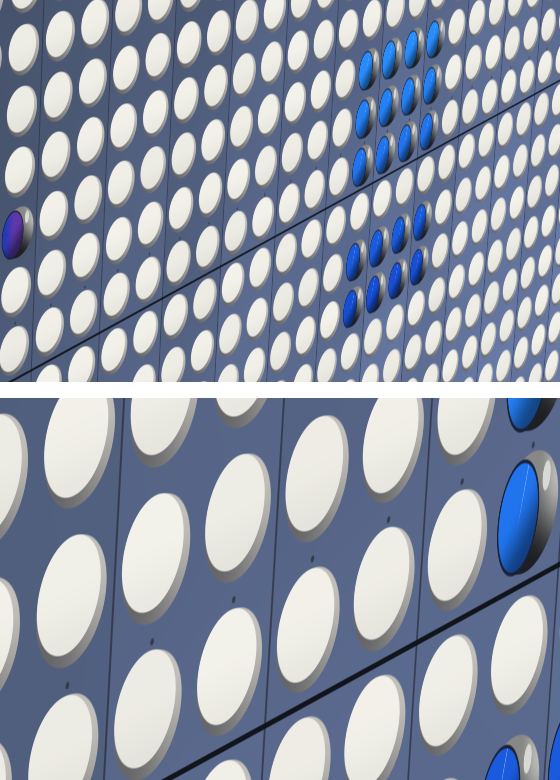
Top: the whole. Bottom: its middle third, enlarged.
This pattern is drawn by a Shadertoy shader. Its source:

```glsl
// A metal facade of raised white discs seen in steep perspective.
// A projective map turns the canvas into a square grid; each cell holds one
// bevelled disc, and a few cells hold a tilted disc that mirrors blue sky.

float hash(vec2 p) {
    return fract(sin(dot(p, vec2(127.1, 311.7))) * 4375.85);
}

// Canvas position (height = 1, y down) to wall position (column, row).
vec2 wallPosition(vec2 p) {
    mat3 projection = mat3(0.0968, -0.0319, 0.0209,
                          -0.0048,  0.1605, 0.0060,
                           0.0477,  0.6088, 1.0);
    vec3 g = inverse(projection) * vec3(p, 1.0);
    return g.xy / g.z;
}

float cover(float d, float blur) {
    return smoothstep(blur, -blur, d);
}

// Two blocks of four columns, plus one lone disc at the left.
bool isTilted(vec2 cell) {
    bool inColumns = cell.x > 11.5 && cell.x < 15.5;
    bool inRows = cell.y > -0.5 && cell.y < 5.5 && abs(cell.y - 3.0) > 0.5;
    return (inColumns && inRows) || length(cell) < 0.5;
}

vec3 panelColor(vec2 g, vec2 p, vec2 blur) {
    // Sky sheen brightens toward the lower right, with a slight tint per panel
    float sheen = clamp(0.55 * p.x + 0.3 * p.y - 0.05, 0.0, 1.0);
    vec3 color = mix(vec3(0.28, 0.33, 0.43), vec3(0.40, 0.47, 0.64), sheen);
    float panel = floor((g.x - 0.5) / 2.0);
    color *= 1.0 + 0.03 * sin(panel * 2.4) + 0.015 * sin(g.y * 1.3 + panel);

    // Upright seams every two columns, one broad level joint
    float seam = abs(mod(g.x + 0.5, 2.0) - 1.0);
    color = mix(color, vec3(0.17, 0.19, 0.25), 0.8 * cover(seam - 0.012, blur.x));
    float joint = abs(g.y - 2.5);
    color = mix(color, vec3(0.07, 0.08, 0.11), cover(joint - 0.02, blur.y));

    // Row of small bolts
    float bolt = length(vec2(fract(g.x + 0.5) - 0.5, g.y - 1.53)) - 0.022;
    return mix(color, vec3(0.18, 0.19, 0.23), 0.8 * cover(bolt, blur.x));
}

vec3 whiteDisc(vec3 color, vec2 q, vec2 cell, float blur) {
    // Bevelled rim: pale on the upper right, grey below
    float lit = 0.5 + 0.5 * dot(normalize(q + 0.001), vec2(0.75, -0.66));
    vec3 rim = mix(vec3(0.40, 0.40, 0.41), vec3(0.76, 0.75, 0.73), lit);
    color = mix(color, rim, cover(length(q) - 0.405, blur));

    // Flat face, each set slightly differently
    vec2 wobble = 0.014 * (vec2(hash(cell), hash(cell + 7.3)) - 0.5);
    vec2 f = q + vec2(0.042, 0.045) + wobble;
    vec3 face = vec3(0.94, 0.935, 0.905) * (0.985 + 0.03 * hash(cell + 3.1));
    face *= 1.0 - 0.04 * smoothstep(-0.1, 0.4, f.y);
    return mix(color, face, cover(length(f) - 0.368, blur));
}

vec3 tiltedDisc(vec3 color, vec2 q, vec2 cell, float blur) {
    // Deep side wall: bright near the top right, nearly black below
    float lit = smoothstep(0.35, -0.3, q.y - 0.35 * q.x);
    vec3 wall = mix(vec3(0.14, 0.15, 0.17), vec3(0.66, 0.66, 0.65), lit);
    wall *= 0.8 + 0.3 * smoothstep(0.1, 0.4, q.x);
    color = mix(color, wall, cover(length(q) - 0.42, blur));

    // Pale bracket on the far edge
    float bracket = length((q - vec2(0.23, -0.2)) / vec2(0.7, 1.3)) - 0.08;
    color = mix(color, vec3(0.85, 0.85, 0.83), cover(bracket, blur));

    // Narrow mirror face with a dark lip
    vec2 f = (q + vec2(0.15, 0.0)) / vec2(0.74, 1.0);
    float edge = length(f) - 0.375;
    color = mix(color, vec3(0.10, 0.13, 0.22), cover(edge - 0.025, blur));
    vec3 sky = mix(vec3(0.14, 0.50, 0.90), vec3(0.08, 0.28, 0.76), cell.y / 5.0);
    if (cell.x < 0.5) sky = mix(vec3(0.14, 0.20, 0.66), vec3(0.34, 0.20, 0.60),
                                smoothstep(-0.3, 0.1, f.x));
    sky *= 1.1 - 0.5 * smoothstep(-0.1, 0.4, f.y + 0.6 * f.x);

    // Thin glint, placed differently on each face
    float glint = abs(f.x + 0.35 * f.y - 0.24 * (hash(cell) - 0.5)) - 0.008;
    float glintFade = smoothstep(0.15, -0.25, f.y) * step(0.5, cell.x);
    sky = mix(sky, vec3(0.60, 0.78, 0.96), 0.6 * glintFade * cover(glint, blur));
    return mix(color, sky, cover(edge, blur));
}

void mainImage(out vec4 fragColor, in vec2 fragCoord) {
    vec2 p = fragCoord / iResolution.y;
    p.y = 1.0 - p.y;
    vec2 g = wallPosition(p);
    vec2 blur = 0.7 * fwidth(g);
    float discBlur = 0.5 * (blur.x + blur.y);

    vec2 cell = floor(g + 0.5);
    vec2 q = g - cell;
    vec3 color = panelColor(g, p, blur);
    color = isTilted(cell) ? tiltedDisc(color, q, cell, discBlur)
                           : whiteDisc(color, q, cell, discBlur);
    fragColor = vec4(color, 1.0);
}
```
